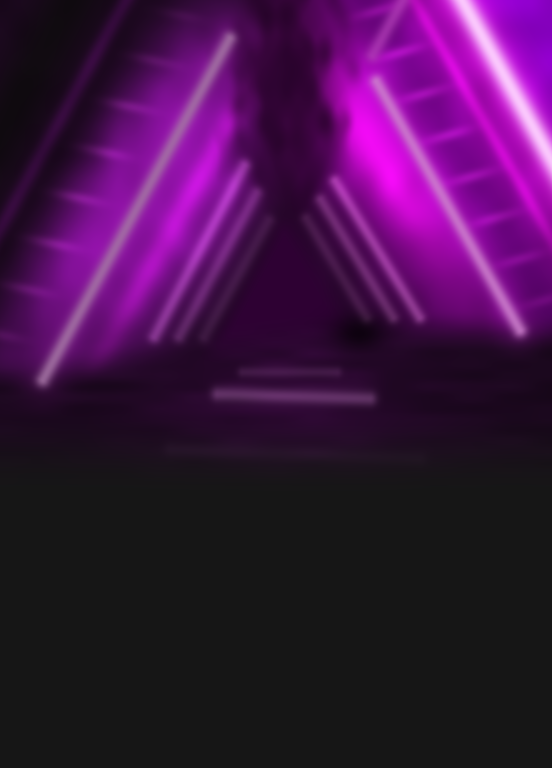
Write a WebGL 1 fragment shader that draws this background.

```glsl
precision highp float;
// Blurred neon corridor: leaning walls of violet tubes above a dark floor that fades to charcoal.
uniform vec2 u_resolution;

float hash(vec2 p) {
  vec3 q = fract(vec3(p.xyx) * 0.1031);
  q += dot(q, q.yzx + 33.33);
  return fract((q.x + q.y) * q.z);
}

float noise(vec2 p) {
  vec2 i = floor(p), f = fract(p);
  f = f * f * (3.0 - 2.0 * f);
  return mix(mix(hash(i), hash(i + vec2(1, 0)), f.x),
             mix(hash(i + vec2(0, 1)), hash(i + vec2(1, 1)), f.x), f.y);
}

float bell(float x, float width) {
  return exp(-x * x / (width * width));
}

// Soft light around the segment from a to b
float tube(vec2 p, vec2 a, vec2 b, float width) {
  vec2 d = b - a;
  float t = clamp(dot(p - a, d) / dot(d, d), 0.0, 1.0);
  return bell(length(p - a - d * t), width);
}

// Cross bars repeated down a wall panel
float rungs(float y, float spacing) {
  return bell((fract(y / spacing) - 0.5) * spacing, 0.009);
}

vec3 leftWall(float lean, float y, float grain) {
  vec3 col = vec3(0.10, 0.03, 0.11);
  col = mix(col, vec3(0.06, 0.04, 0.06), bell(lean - 0.13, 0.06));
  col += vec3(0.11, 0.01, 0.13) * bell(lean - 0.228, 0.016);
  float lit = smoothstep(-0.12, 0.24, y) * (1.0 - 0.55 * smoothstep(0.42, 0.68, y));
  col += vec3(0.38, 0.03, 0.45) * lit * smoothstep(0.25, 0.40, lean) * (1.0 - smoothstep(0.56, 0.76, lean));
  col += vec3(0.26, 0.02, 0.26) * lit * bell(lean - 0.54, 0.026);
  col += vec3(0.14, 0.05, 0.14) * lit * bell(lean - 0.34, 0.045) * rungs(y - 0.2 * lean, 0.083);
  return col * (0.9 + 0.2 * grain);
}

vec3 rightWall(float lean, float y, float grain) {
  float lit = smoothstep(-0.15, 0.2, y + 0.5 * (lean - 0.5)) * (1.0 - 0.55 * smoothstep(0.3, 0.62, y));
  vec3 col = mix(vec3(0.16, 0.02, 0.18), vec3(0.60, 0.02, 0.66), lit * smoothstep(0.30, 0.53, lean));
  col += vec3(0.32, 0.02, 0.27) * bell(lean - 0.52, 0.055) * bell(y - 0.29, 0.17);
  col = mix(col, vec3(0.40, 0.01, 0.50) * (0.5 + 0.5 * lit), 0.7 * bell(lean - 0.67, 0.055));
  col += vec3(0.20, 0.05, 0.18) * lit * bell(lean - 0.67, 0.045) * rungs(y + 0.25 * lean, 0.075);
  col += vec3(0.22, 0.02, 0.18) * lit * bell(lean - 0.75, 0.014);
  col = mix(col, vec3(0.55, 0.0, 0.78), smoothstep(0.78, 0.95, lean));
  return col * (0.92 + 0.16 * grain);
}

void main() {
  // Width spans 0 to 1; y runs down from the top edge
  vec2 p = gl_FragCoord.xy / u_resolution;
  p = vec2(p.x, (1.0 - p.y) * 1.391);
  float leanL = p.x + 0.55 * p.y;
  float leanR = p.x - 0.575 * p.y;
  float grain = noise(p * vec2(24.0, 18.0));

  // Walls meeting at the ridge
  vec3 col = mix(leftWall(leanL, p.y, grain), rightWall(leanR, p.y, grain), smoothstep(0.49, 0.55, p.x));

  // Shadowed ridge with mottled structure
  vec2 ridge = (p - vec2(0.52, 0.14)) / vec2(0.115, 0.27);
  float mottled = noise(vec2(leanL, leanR) * 28.0);
  float shadow = 1.0 - smoothstep(0.35, 1.25, length(ridge) + 0.35 * (mottled - 0.5));
  col = mix(col, vec3(0.14, 0.01, 0.15) + 0.07 * mottled * vec3(1.0, 0.1, 1.0), 0.92 * shadow);

  // Far end of the corridor
  float corridor = smoothstep(0.70, 0.755, leanL) * (1.0 - smoothstep(0.265, 0.315, leanR)) * smoothstep(0.34, 0.42, p.y);
  col = mix(col, vec3(0.18, 0.005, 0.20), corridor);

  // Floor
  float edge = mix(0.67, 0.595, smoothstep(0.0, 0.65, p.x));
  float streaks = noise(p * vec2(14.0, 50.0));
  vec3 ground = mix(vec3(0.10, 0.03, 0.11), vec3(0.17, 0.03, 0.19), bell(p.x - 0.52, 0.26));
  ground *= 0.85 + 0.3 * streaks;
  col = mix(col, ground, smoothstep(edge - 0.035, edge + 0.045, p.y));
  col *= 1.0 - 0.65 * bell(length((p - vec2(0.65, 0.605)) / vec2(1.4, 1.0)), 0.035);
  col += vec3(0.10, 0.07, 0.10) * tube(p, vec2(0.44, 0.674), vec2(0.61, 0.674), 0.010);
  col += vec3(0.22, 0.16, 0.22) * tube(p, vec2(0.395, 0.714), vec2(0.67, 0.722), 0.013);
  col += vec3(0.05, 0.04, 0.05) * tube(p, vec2(0.31, 0.815), vec2(0.76, 0.833), 0.014);

  // Receding inner tubes
  for (int i = 0; i < 3; i++) {
    float k = float(i);
    float dim = 1.0 - 0.3 * k;
    col += vec3(0.25, 0.16, 0.25) * dim * tube(p, vec2(0.443 + 0.022 * k, 0.30 + 0.05 * k), vec2(0.28 + 0.045 * k, 0.61), 0.012);
    col += vec3(0.27, 0.20, 0.25) * dim * tube(p, vec2(0.607 - 0.026 * k, 0.328 + 0.034 * k), vec2(0.76 - 0.048 * k, 0.575), 0.011);
  }

  // Main tubes: halo, then core
  vec2 topL = vec2(0.416, 0.07), endL = vec2(0.078, 0.688);
  vec2 topR = vec2(0.682, 0.148), endR = vec2(0.942, 0.598);
  col += vec3(0.10, 0.01, 0.11) * (tube(p, topL, endL, 0.045) + tube(p, topR, endR, 0.04));
  col = mix(col, vec3(0.64, 0.45, 0.64), 0.85 * tube(p, topL, endL, 0.013));
  col = mix(col, vec3(0.80, 0.50, 0.80), 0.85 * tube(p, topR, endR, 0.013));
  col = mix(col, vec3(0.70, 0.25, 0.72), 0.7 * tube(p, vec2(0.73, 0.0), vec2(0.675, 0.10), 0.013));
  vec2 topFar = vec2(0.82, -0.03), endFar = vec2(1.03, 0.345);
  col += vec3(0.20, 0.02, 0.16) * tube(p, topFar, endFar, 0.045);
  col = mix(col, vec3(0.98, 0.78, 0.99), tube(p, topFar, endFar, 0.020));

  // Fade into plain charcoal
  col = mix(col, vec3(0.087), smoothstep(0.74, 0.90, p.y));
  gl_FragColor = vec4(col, 1.0);
}
```
